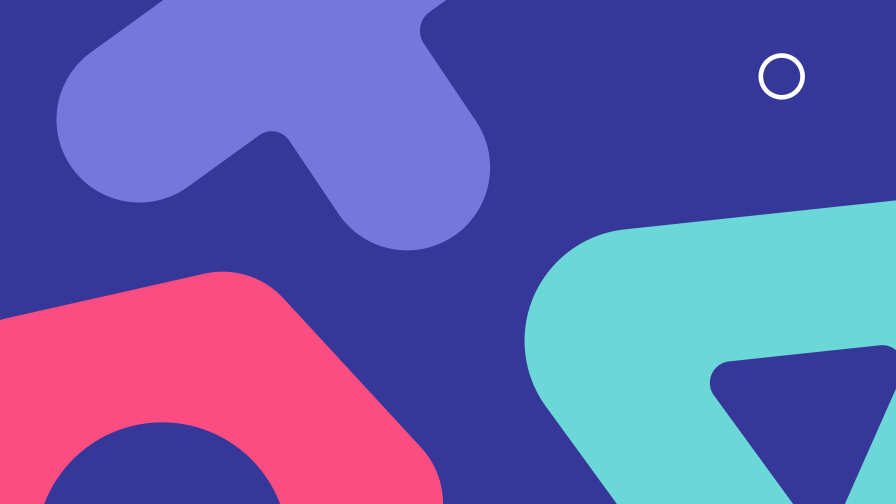
Reproduce this background procedurally as a WebGL 2 fragment shader.

```glsl
#version 300 es
precision highp float;

uniform vec2 u_resolution;
out vec4 outColor;

const float TAU = 6.2831853;

const vec3 INDIGO = vec3(0.210, 0.220, 0.600);
const vec3 PERIWINKLE = vec3(0.450, 0.470, 0.855);
const vec3 PINK = vec3(0.990, 0.302, 0.512);
const vec3 TEAL = vec3(0.424, 0.843, 0.843);
const vec3 WHITE = vec3(1.0);

float capsule(vec2 p, vec2 a, vec2 b, float radius) {
    vec2 pa = p - a;
    vec2 ba = b - a;
    float t = clamp(dot(pa, ba) / dot(ba, ba), 0.0, 1.0);
    return length(pa - ba * t) - radius;
}

// Union whose inner corners are rounded by a circular fillet
float filletUnion(float a, float b, float radius) {
    vec2 inset = max(radius - vec2(a, b), 0.0);
    return max(radius, min(a, b)) - length(inset);
}

// Regular polygon with one vertex at angle turn, grown by rounding
float roundedPolygon(vec2 p, float sides, float circumradius, float turn, float rounding) {
    float sector = TAU / sides;
    float angle = mod(atan(p.y, p.x) - turn, sector) - 0.5 * sector;
    vec2 q = length(p) * vec2(cos(angle), abs(sin(angle)));
    vec2 corner = circumradius * vec2(cos(0.5 * sector), sin(0.5 * sector));
    vec2 offset = vec2(q.x - corner.x, max(q.y - corner.y, 0.0));
    return sign(offset.x) * length(offset) - rounding;
}

// Two crossed capsules sharing a centre
float crossShape(vec2 p, vec2 armA, vec2 armB, float radius, float fillet) {
    float a = capsule(p, -armA, armA, radius);
    float b = capsule(p, -armB, armB, radius);
    return filletUnion(a, b, fillet);
}

float ring(vec2 p, float radius, float halfWidth) {
    return abs(length(p) - radius) - halfWidth;
}

vec3 paint(vec3 base, vec3 color, float dist, float pixel) {
    return mix(base, color, clamp(0.5 - dist / pixel, 0.0, 1.0));
}

void main() {
    // One unit is the canvas height
    vec2 p = gl_FragCoord.xy / u_resolution.y;
    float pixel = 1.0 / u_resolution.y;
    vec3 color = INDIGO;

    // Cross at the top
    vec2 armLeft = vec2(-0.3146, -0.2276);
    vec2 armRight = vec2(0.2167, -0.3225);
    float crossDist = crossShape(p - vec2(0.5912, 0.9903), armLeft, armRight, 0.1645, 0.044);
    color = paint(color, PERIWINKLE, crossDist, pixel);

    // Hexagon with a round hole
    vec2 hexPoint = p - vec2(0.3218, -0.088);
    float hexagon = roundedPolygon(hexPoint, 6.0, 0.4028, radians(12.7), 0.1643);
    float roundHole = length(hexPoint) - 0.25;
    color = paint(color, PINK, max(hexagon, -roundHole), pixel);

    // Triangle with a triangular hole
    vec2 triPoint = p - vec2(1.61, 0.1701);
    float triTurn = radians(36.1);
    float triangle = roundedPolygon(triPoint, 3.0, 0.3796, triTurn, 0.2222);
    float triHole = roundedPolygon(triPoint, 3.0, 0.1736, triTurn, 0.0428);
    color = paint(color, TEAL, max(triangle, -triHole), pixel);

    // Small outlined circle
    float circle = ring(p - vec2(1.551, 0.8484), 0.0414, 0.0046);
    color = paint(color, WHITE, circle, pixel);

    outColor = vec4(color, 1.0);
}
```
